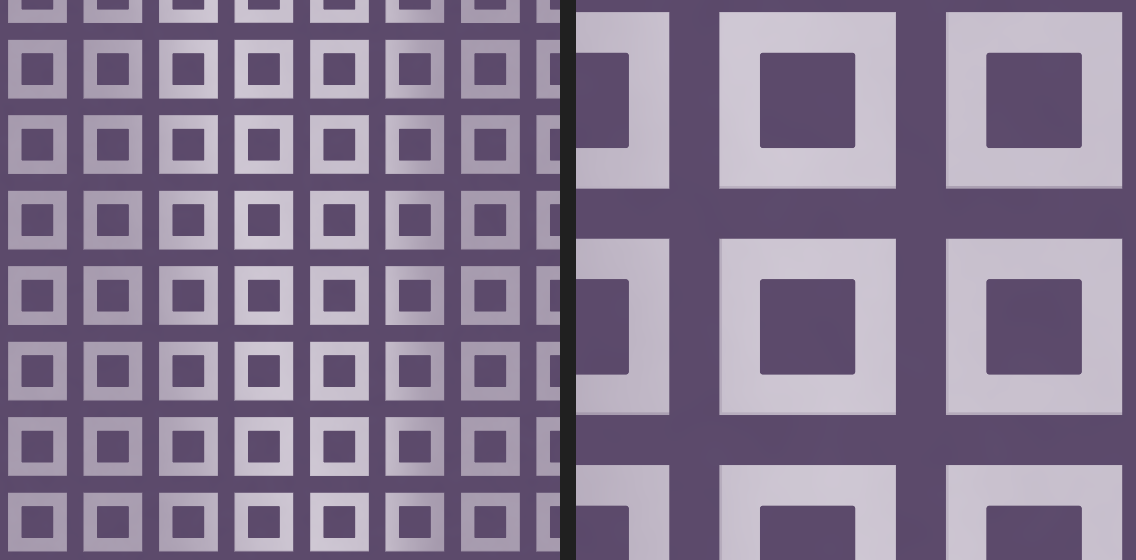
Left, the full canvas; right, a detail of the centre.
This pattern is drawn by a Shadertoy shader. Its source:

```glsl
// Grid of brushed silver square frames on plum, lit by a slanted vertical sheen.

const vec3 PLUM = vec3(0.36, 0.29, 0.42);
const vec3 SILVER_DARK = vec3(0.655, 0.61, 0.685);
const vec3 SILVER_LIGHT = vec3(0.80, 0.77, 0.82);
const vec3 RIM_SHADE = vec3(0.51, 0.45, 0.55);

const float PERIOD = 0.1348;               // about 7.4 repeats each way
const vec2 FIRST_CENTER = vec2(0.0668, 0.0677);
const float OUTER_HALF = 0.0525;
const float HOLE_HALF = 0.0284;
const float HOLE_RADIUS = 0.0018;
const float RIM_WIDTH = 0.0016;

float hash(vec2 p) {
    vec3 q = fract(p.xyx * 0.1031);
    q += dot(q, q.yzx + 33.33);
    return fract((q.x + q.y) * q.z);
}

vec2 gradientAt(vec2 cell) {
    float angle = 6.2832 * hash(cell);
    return vec2(cos(angle), sin(angle));
}

float gradientNoise(vec2 p) {
    vec2 i = floor(p), f = fract(p);
    vec2 u = f * f * f * (f * (f * 6.0 - 15.0) + 10.0);
    vec2 e = vec2(0.0, 1.0);
    float low = mix(dot(gradientAt(i), f),
                    dot(gradientAt(i + e.yx), f - e.yx), u.x);
    float high = mix(dot(gradientAt(i + e.xy), f - e.xy),
                     dot(gradientAt(i + e.yy), f - e.yy), u.x);
    return mix(low, high, u.y);
}

float boxDistance(vec2 p, float halfSize, float radius) {
    vec2 d = abs(p) - halfSize + radius;
    return length(max(d, 0.0)) + min(max(d.x, d.y), 0.0) - radius;
}

float coverage(float dist, float pixel) {
    return 1.0 - smoothstep(-0.5 * pixel, 0.5 * pixel, dist);
}

// Broad reflection: soft slanted rise, bright plateau, steeper fall
float sheen(vec2 uv) {
    float rise = smoothstep(-0.21, 0.05, uv.x - mix(0.46, 0.35, uv.y));
    float fall = 1.0 - smoothstep(0.66, 0.79, uv.x);
    float glint = exp(-pow((uv.x - mix(0.57, 0.37, uv.y)) / 0.07, 2.0));
    return rise * fall * (0.87 + 0.18 * glint);
}

vec3 silver(vec2 uv, vec2 cell) {
    float mottling = gradientNoise(uv * vec2(24.0, 18.0))
                   + 0.4 * gradientNoise(uv * 75.0 + 9.0);
    float tone = sheen(uv) + 0.04 * (1.0 - smoothstep(0.0, 0.3, abs(uv.x - 0.25)));
    tone += 0.06 * mottling + 0.04 * (hash(cell) - 0.5);
    return mix(SILVER_DARK, SILVER_LIGHT, tone);
}

// Thin worn line along one outer side, of uneven strength per frame
float rim(float side, float strength, float pixel) {
    return strength * coverage(side - RIM_WIDTH, pixel);
}

void mainImage(out vec4 fragColor, in vec2 fragCoord) {
    vec2 uv = fragCoord / iResolution.y;
    float pixel = 1.0 / iResolution.y;

    // Repeat
    vec2 grid = (uv - FIRST_CENTER) / PERIOD + 0.5;
    vec2 cell = floor(grid);
    vec2 local = (fract(grid) - 0.5) * PERIOD;

    // Square frame
    float outer = coverage(boxDistance(local, OUTER_HALF, 0.0), pixel);
    float hole = coverage(boxDistance(local, HOLE_HALF, HOLE_RADIUS), pixel);
    float frame = outer * (1.0 - hole);

    // Metal and worn rims
    vec3 metal = silver(uv, cell);
    float leftWear = rim(local.x + OUTER_HALF, 0.35 * hash(cell + 17.0), pixel);
    float lowWear = rim(local.y + OUTER_HALF, 0.45 * hash(cell + 41.0), pixel);
    metal = mix(metal, RIM_SHADE, max(leftWear, lowWear));

    // Ground with faint mottling
    vec3 ground = PLUM + 0.006 * gradientNoise(uv * 30.0);
    fragColor = vec4(mix(ground, metal, frame), 1.0);
}
```
